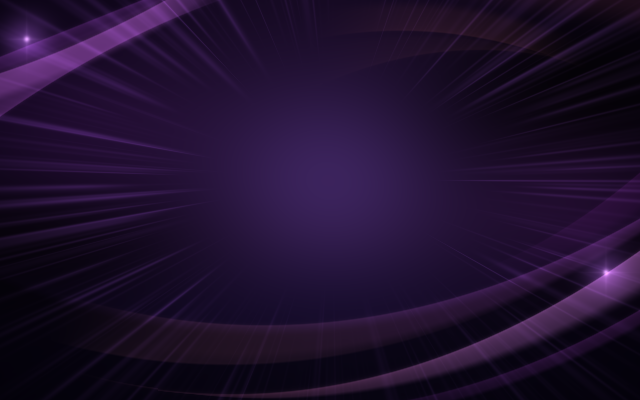
Reproduce this background procedurally as a WebGL 1 fragment shader.

```glsl
precision highp float;
// A violet glow with a burst of thin rays, framed by curved translucent ribbons
// and two sparkles. Rays are jittered angular cells; each ribbon is the space
// between two parabolas, brightest along its leading edge.
uniform vec2 u_resolution;

float hash(float n) {
  return fract(sin(n * 12.9898) * 43758.5453);
}

// One soft ray of random place, width, strength and start in each angular cell
float rays(float angle, float radius, float count, float seed) {
  float turn = (angle / 6.2831853 + 0.5) * count;
  float id = mod(floor(turn), count) + seed;
  float offset = fract(turn) - mix(0.35, 0.65, hash(id));
  float width = mix(0.06, 0.17, hash(id + 31.7));
  float start = mix(0.24, 0.5, hash(id + 57.3));
  float reach = smoothstep(start, start + 0.2, radius)
              * (1.0 - smoothstep(0.6, 1.15, radius));
  float strength = pow(hash(id + 83.1), 2.5);
  return exp(-offset * offset / (width * width)) * strength * reach;
}

// Parabola with its turning point at (x0, y0)
float arc(float x, float x0, float y0, float bend) {
  return y0 + bend * (x - x0) * (x - x0);
}

// Sheet from a crisp leading edge to a softer far edge, plus a thin rim light
float ribbon(float y, float edge, float far) {
  float span = far - edge;
  float depth = (y - edge) * sign(span);
  float t = depth / max(abs(span), 0.004);
  float body = smoothstep(-0.002, 0.003, depth) * (1.0 - smoothstep(0.65, 1.05, t));
  float rim = exp(-abs(depth) / 0.004);
  return body * mix(1.0, 0.5, clamp(t, 0.0, 1.0)) + 0.3 * rim;
}

vec3 sparkle(vec2 d) {
  float r = length(d);
  float cross = exp(-abs(d.x * d.y) * 9000.0 - r * 45.0);
  return vec3(0.23, 0.13, 0.30) * exp(-r * r * 330.0)
       + vec3(0.42, 0.34, 0.40) * exp(-r * r * 22000.0)
       + vec3(0.20, 0.15, 0.22) * cross;
}

void main() {
  vec2 p = gl_FragCoord.xy / u_resolution * vec2(1.6, 1.0);
  float x = p.x;
  float y = p.y;

  // Central glow over near black
  vec2 q = p - vec2(0.83, 0.55);
  float d = length(q * vec2(1.0, 1.2));
  vec3 color = mix(vec3(0.022, 0.004, 0.055), vec3(0.135, 0.065, 0.20), exp(-2.1 * d * d));
  color += vec3(0.10, 0.075, 0.165) * exp(-13.0 * d * d);

  // Dark pockets at the right and left, and a bluer lower half
  vec2 rightPocket = (p - vec2(1.48, 0.78)) * vec2(2.8, 4.5);
  vec2 leftPocket = (p - vec2(0.05, 0.39)) * vec2(3.0, 7.0);
  color *= 1.0 - 0.8 * exp(-dot(rightPocket, rightPocket));
  color *= 1.0 - 0.6 * exp(-dot(leftPocket, leftPocket));
  color *= mix(vec3(0.65, 0.8, 0.95), vec3(1.0), smoothstep(0.05, 0.45, y));

  // Violet haze behind the left and right rays
  vec2 leftHaze = (p - vec2(0.2, 0.68)) * vec2(3.0, 5.0);
  vec2 rightHaze = (p - vec2(1.45, 0.5)) * vec2(4.0, 6.0);
  color += vec3(0.055, 0.018, 0.07) * exp(-dot(leftHaze, leftHaze));
  color += vec3(0.06, 0.02, 0.07) * exp(-dot(rightHaze, rightHaze));

  // Ray burst, strongest toward the sides
  float angle = atan(q.y, q.x);
  float burst = 0.0;
  for (int i = 0; i < 4; i++) {
    float layer = float(i);
    burst += rays(angle, length(q), 46.0 + 37.0 * layer, 11.0 + 210.0 * layer);
  }
  color += vec3(0.11, 0.06, 0.15) * burst * mix(0.35, 1.0, abs(cos(angle)));

  // Lower ribbons: shade beneath, then a brown sheet and a bright violet one
  float innerTop = arc(x, 0.66, 0.187, 0.302);
  float innerLow = arc(x, 0.57, 0.087, 0.305);
  float outerTop = arc(x, 0.58, 0.0146, 0.345);
  float outerLow = arc(x, 0.68, 0.002, 0.30);
  float right = smoothstep(0.5, 1.5, x);
  color *= 1.0 - 0.4 * smoothstep(0.0, 0.03, innerTop - y);
  vec3 innerTint = mix(vec3(0.10, 0.055, 0.06), vec3(0.15, 0.07, 0.17), right);
  color += innerTint * ribbon(y, innerTop, innerLow) * smoothstep(0.1, 0.6, x);
  color += vec3(0.08, 0.045, 0.05) * smoothstep(0.1, 0.35, x) * (1.0 - right)
         * smoothstep(-0.002, 0.005, y - innerLow) * exp(-max(y - innerLow, 0.0) * 28.0);
  vec3 outerTint = mix(vec3(0.17, 0.09, 0.12), vec3(0.32, 0.19, 0.33), right);
  color += outerTint * ribbon(y, outerTop, outerLow) * smoothstep(0.15, 0.75, x);
  color += vec3(0.13, 0.05, 0.15) * right
         * ribbon(y, arc(x, 0.72, -0.03, 0.33), arc(x, 0.72, -0.06, 0.31));
  color += vec3(0.07, 0.02, 0.08) * smoothstep(1.15, 1.6, x)
         * ribbon(y, arc(x, 0.9, 0.27, 0.61), innerTop);

  // Upper left ribbons
  float sweepLow = 0.708 + 0.70 * x - 0.31 * x * x;
  float sweepHigh = 0.817 + 0.33 * x + 0.27 * x * x;
  float thin = 0.858 + 0.40 * x;
  float fade = 1.0 - smoothstep(0.35, 0.62, x);
  color += vec3(0.17, 0.085, 0.19) * fade * ribbon(y, sweepLow, sweepHigh + 0.02);
  color += vec3(0.22, 0.12, 0.24) * fade * ribbon(y, sweepHigh, sweepHigh - 0.07);
  color += vec3(0.14, 0.06, 0.17) * fade * ribbon(y, thin, sweepHigh);

  // Faint brown arcs at the upper right
  float veil = smoothstep(0.75, 1.1, x) * (1.0 - smoothstep(1.25, 1.48, x));
  float veilEdge = arc(x, 1.0, 0.923, -0.45);
  color += vec3(0.085, 0.045, 0.035) * veil * ribbon(y, veilEdge, veilEdge + 0.08);
  color += vec3(0.045, 0.025, 0.02) * veil * ribbon(y, arc(x, 1.2, 0.875, -0.55), veilEdge);
  color += vec3(0.085, 0.04, 0.045) * smoothstep(1.05, 1.4, x)
         * smoothstep(-0.04, 0.06, y - arc(x, 1.0, 1.0, -0.16));

  // Sparkles
  color += sparkle(p - vec2(0.067, 0.902)) + sparkle(p - vec2(1.515, 0.319));
  gl_FragColor = vec4(color, 1.0);
}
```
